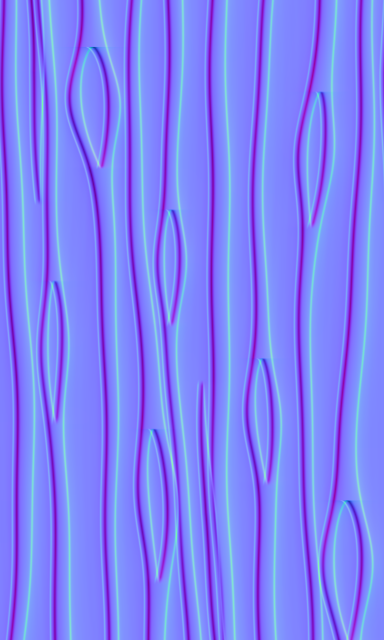
This texture map is drawn by a Shadertoy shader. Its source:

```glsl
// Tangent-space normal map of carved wood grain: upright raised veins that sway,
// split around teardrop knots and taper into slits. Every vein edge adds a slope
// profile turned along the edge normal; the sum is encoded as a colour.

// Half width of a knot hole; t runs from its pointed foot (0) to its round head (1).
float knotHole(float t) {
    t = clamp(t, 0.0, 1.0);
    return 3.1 * t * pow(1.0 - t, 0.7);
}

// X of the four edges of a vein: outer left, hole left, hole right, outer right.
// Whole ids are full veins, half ids are slits; gate fades outer and hole edges.
vec4 veinEdges(float id, float y, out vec2 gate) {
    float centre = (id + 0.25) * 0.115 + 0.014 * sin(id * id * 5.0)
        + 0.030 * sin(1.7 * y + id * 0.45 + 0.6)
        + 0.010 * sin(4.0 * y + id * 2.0)
        + 0.003 * sin(12.0 * y + id * 3.7);
    float halfWidth = 0.017 + 0.005 * sin(2.0 * y + id * 2.4);
    float hole = 0.0, bulge = 0.0;
    gate = vec2(1.0, 0.0);

    if (fract(id) > 0.25) {
        // Slit: grows from a sharp tip, upward or downward
        bool down = abs(id - 4.5) < 0.1;
        float along = down ? 0.68 - y : y - 1.13;
        halfWidth = 0.013 * pow(clamp(along / 0.35, 0.0, 1.0), 0.7);
        gate.x = smoothstep(0.0, 0.02, along);
    } else if (mod(id, 5.0) > 0.5) {
        // Knot: the vein opens and both branches bow outward
        float size = 0.027 + 0.010 * sin(id * 4.1);
        float foot = fract(id * 0.382 + 0.05) * 1.75 - 0.2;
        float t = (y - foot) / (0.36 + 0.05 * sin(id * 2.7));
        float spread = (t - 0.55) * 2.4;
        hole = size * knotHole(t);
        bulge = 1.2 * size * exp(-spread * spread);
        gate.y = smoothstep(0.0, 0.004, hole);
    }
    float outer = halfWidth + bulge;
    return centre + vec4(-outer, -hole, hole, outer);
}

float bump(float x, float width) {
    return exp(-x * x / (width * width));
}

// Deep crease on left-facing edges, with a thin pale lip beside it
float creaseSlope(float u) {
    return -0.60 * bump(u, 0.0050) - 0.42 * exp(-abs(u) / 0.016)
        + 0.42 * bump(u + 0.0115, 0.0025);
}

// Fine bright rim with a wide glow on right-facing edges
float rimSlope(float u) {
    return 0.42 * bump(u, 0.0030) + 0.34 * exp(-abs(u) / 0.019);
}

void mainImage(out vec4 fragColor, in vec2 fragCoord) {
    vec2 p = fragCoord / iResolution.x;
    const float STEP = 0.002;

    // Flat wood with faint fibres
    vec2 slope = vec2(0.0, 0.03);
    slope.y += 0.010 * sin(p.x * 240.0 + 5.0 * sin(p.y * 3.0))
                     * sin(p.x * 71.0 + p.y * 4.0);

    for (int k = 0; k < 18; k++) {
        float id = 0.5 * float(k);
        // Keep every whole vein but only one slit in four
        if (fract(id) > 0.25 && mod(id, 4.0) > 0.75) continue;

        vec2 gate, unused;
        vec4 edges = veinEdges(id, p.y, gate);
        vec4 tilt = (veinEdges(id, p.y + STEP, unused)
                   - veinEdges(id, p.y - STEP, unused)) / (2.0 * STEP);
        tilt = clamp(tilt, -1.5, 1.5);

        for (int e = 0; e < 4; e++) {
            float stretch = sqrt(1.0 + tilt[e] * tilt[e]);
            float u = (p.x - edges[e]) / stretch;
            float s = (e % 2 == 0) ? creaseSlope(u) : rimSlope(u);
            s *= (e == 0 || e == 3) ? gate.x : gate.y;
            slope += s * vec2(-tilt[e], 1.0) / stretch;
        }
    }

    // Limit the slope and encode the unit normal
    slope *= min(1.0, 0.96 / max(length(slope), 0.001));
    vec3 normal = vec3(slope, sqrt(1.0 - dot(slope, slope)));
    fragColor = vec4(0.5 + 0.5 * normal, 1.0);
}
```
